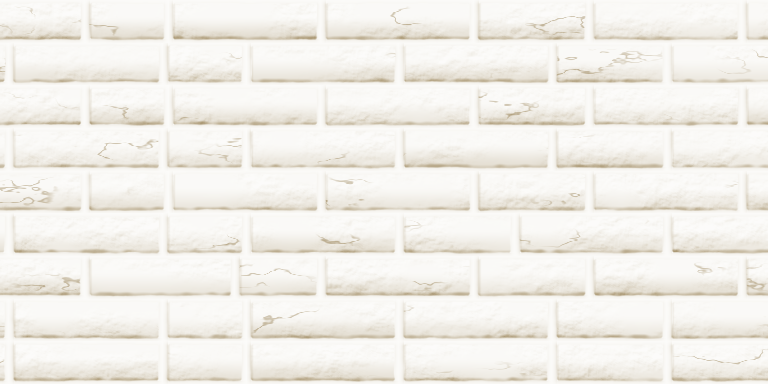
Give the GLSL for this texture, as a Shadertoy shader.

```glsl
const float ROWS = 9.0;
const float HALF_GAP_X = 0.012;
const float HALF_GAP_Y = 0.0085;
const float CORNER = 0.006;
const float EDGE_WOBBLE = 0.006;
const float ROW_SHIFT = 0.203;
const float GRIME = 0.42;
const float GRAIN = 1.5;
const float CRACK = 0.75;
const vec2 LIGHT_STEP = vec2(-0.003, 0.005);
const vec3 WHITE = vec3(0.988, 0.986, 0.979);
const vec3 OCHRE = vec3(0.77, 0.72, 0.62);

// Centres of the upright joints, in canvas heights
const int JOINT_COUNT = 9;
const float JOINTS[JOINT_COUNT] = float[JOINT_COUNT](
    -0.374, 0.024, 0.425, 0.642, 1.04, 1.438, 1.738, 2.136, 2.534);

float hash(vec2 p) {
    return fract(sin(dot(p, vec2(127.1, 311.7))) * 43758.5453);
}

float noise(vec2 p) {
    vec2 i = floor(p), f = fract(p);
    f = f * f * (3.0 - 2.0 * f);
    return mix(mix(hash(i), hash(i + vec2(1, 0)), f.x),
               mix(hash(i + vec2(0, 1)), hash(i + vec2(1, 1)), f.x), f.y);
}

float fbm(vec2 p) {
    float sum = 0.0, amp = 0.533;
    for (int i = 0; i < 4; i++) {
        sum += amp * noise(p);
        p = p * 2.03 + 7.3;
        amp *= 0.5;
    }
    return sum;
}

float roundBox(vec2 p, vec2 halfSize, float r) {
    vec2 q = abs(p) - halfSize + r;
    return length(max(q, 0.0)) + min(max(q.x, q.y), 0.0) - r;
}

// Two rows trade a short brick with its longer neighbour
float joint(int i, int row) {
    if (row == 6 && i == 3) return 0.816;
    if (row == 5 && i == 5) return 1.342;
    return JOINTS[i];
}

// Stain on the brick face: 0 is clean, 1 is full ochre
float faceTone(vec2 p, vec2 local, vec2 halfSize, vec2 seed) {
    vec2 q = p + 3.0 * seed;
    float v = local.y / halfSize.y;
    float patchy = noise(q * vec2(9.0, 16.0));
    float low = 1.0 - smoothstep(-1.0, 0.35, v);
    float tone = 0.03 + GRIME * low * (0.35 + 0.5 * patchy + 0.5 * seed.x);

    // Rough plaster lit from the upper left
    vec2 g = q * vec2(36.0, 48.0);
    float slope = fbm(g + LIGHT_STEP * vec2(36.0, 48.0)) - fbm(g);
    float rough = (0.35 + 0.65 * low) * smoothstep(0.15, 0.7, patchy);
    tone += GRAIN * rough * (max(slope - 0.02, 0.0) - 0.5 * max(-slope, 0.0));

    // Broken, mostly level cracks
    float ridge = abs(fbm(q * vec2(9.0, 24.0)) - 0.5);
    float mask = smoothstep(0.56, 0.78, noise(q * vec2(7.0, 15.0) + 5.0));
    mask *= 1.0 - smoothstep(0.5, 0.9, abs(v));
    tone += CRACK * mask * (1.0 - smoothstep(0.0, 0.032, ridge));

    // Ragged dark lower rim and faint left rim
    float chips = noise(q * vec2(45.0, 30.0));
    float bottom = local.y + halfSize.y - 0.004 * chips;
    float left = local.x + halfSize.x;
    tone += (0.2 + 0.65 * chips) * (1.0 - smoothstep(0.0, 0.009, bottom));
    tone += 0.28 * (1.0 - smoothstep(0.0, 0.008, left));
    return max(tone, 0.0);
}

void mainImage(out vec4 fragColor, in vec2 fragCoord) {
    vec2 p = fragCoord / iResolution.y;
    float pixel = 1.0 / iResolution.y;

    // Find the row and the brick
    int row = int(clamp(floor((1.0 - p.y) * ROWS), 0.0, ROWS - 1.0));
    bool shifted = row % 2 == 0 && row < 8;
    float x = p.x + (shifted ? ROW_SHIFT : 0.0);
    int brick = 0;
    for (int i = 1; i < JOINT_COUNT - 1; i++)
        if (x >= joint(i, row)) brick = i;
    float x0 = joint(brick, row), x1 = joint(brick + 1, row);
    vec2 id = vec2(brick, row);
    vec2 seed = vec2(hash(id + 3.7), hash(id + 19.1));

    // Brick outline with a worn edge
    vec2 local = vec2(x - 0.5 * (x0 + x1), p.y - 1.0 + (float(row) + 0.5) / ROWS);
    vec2 halfSize = vec2(0.5 * (x1 - x0) - HALF_GAP_X, 0.5 / ROWS - HALF_GAP_Y);
    float wobble = EDGE_WOBBLE * (fbm(p * 22.0 + seed * 9.0) - 0.5);
    float d = roundBox(local, halfSize, CORNER) + wobble;
    float face = 1.0 - smoothstep(-pixel, pixel, d);

    // Soft shade in the mortar, deepest left of and below a brick
    float side = local.x < -halfSize.x ? 0.4 : 0.14;
    float under = local.y < -halfSize.y ? 0.25 : 0.08;
    float shade = max(abs(local.x) > halfSize.x ? side : 0.0, under);
    float mortar = shade * exp(-max(d, 0.0) / 0.005);

    float tone = mix(mortar, faceTone(p, local, halfSize, seed), face);
    vec3 color = mix(WHITE, OCHRE, min(tone, 1.7));
    fragColor = vec4(clamp(color, 0.0, 1.0), 1.0);
}
```
